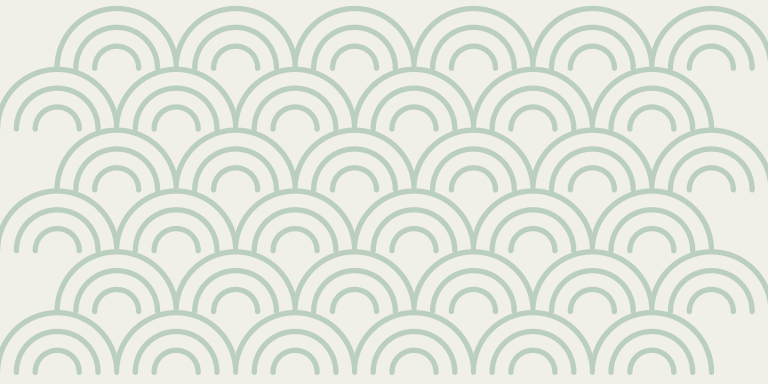
Give the GLSL for this pattern, as a WebGL 2 fragment shader.

```glsl
#version 300 es
precision highp float;
// Staggered rows of triple concentric arches, pale green line work on cream.

uniform vec2 u_resolution;
out vec4 fragColor;

// Colours
const vec3 CREAM = vec3(0.94, 0.94, 0.91);
const vec3 SAGE = vec3(0.73, 0.81, 0.74);

// Layout, with the canvas height as the unit
const float COLUMNS = 6.0;
const float ROWS = 6.0;
const vec2 PITCH = vec2(0.3097, 0.1584);
const vec2 FIRST_CENTER = vec2(0.1490, 0.0305);
const float LINE_WIDTH = 0.0138;

// Arch radii, from the inside out
const int RINGS = 3;
const float INNER_RADIUS = 0.0573;
const float RING_STEP = 0.0490;

// Distance to the centre line of an upper half circle with round ends
float halfRingDistance(vec2 p, float radius) {
    return p.y > 0.0 ? abs(length(p) - radius)
                     : length(vec2(abs(p.x) - radius, p.y));
}

// Distance to the nearest ring of an arch centred at the origin
float archDistance(vec2 p) {
    float nearest = 1e3;
    for (int i = 0; i < RINGS; i++) {
        float radius = INNER_RADIUS + RING_STEP * float(i);
        nearest = min(nearest, halfRingDistance(p, radius));
    }
    return nearest;
}

// Distance to the nearest arch of one row; odd rows shift by half a pitch
float rowDistance(vec2 p, float row) {
    float shift = 0.5 * mod(row, 2.0);
    float column = round((p.x - FIRST_CENTER.x) / PITCH.x - shift);
    column = clamp(column, 0.0, COLUMNS - 1.0);
    vec2 center = FIRST_CENTER + PITCH * vec2(column + shift, row);
    return archDistance(p - center);
}

void main() {
    vec2 p = gl_FragCoord.xy / u_resolution.y;
    float pixel = 1.0 / u_resolution.y;

    // Line tops and round ends spill into the rows above and below
    float row = floor((p.y - FIRST_CENTER.y) / PITCH.y);
    float nearest = 1e3;
    for (int i = -1; i <= 1; i++) {
        float candidate = clamp(row + float(i), 0.0, ROWS - 1.0);
        nearest = min(nearest, rowDistance(p, candidate));
    }

    // Antialiased stroke
    float edge = nearest - 0.5 * LINE_WIDTH;
    float ink = clamp(0.5 - edge / pixel, 0.0, 1.0);
    fragColor = vec4(mix(CREAM, SAGE, ink), 1.0);
}
```
